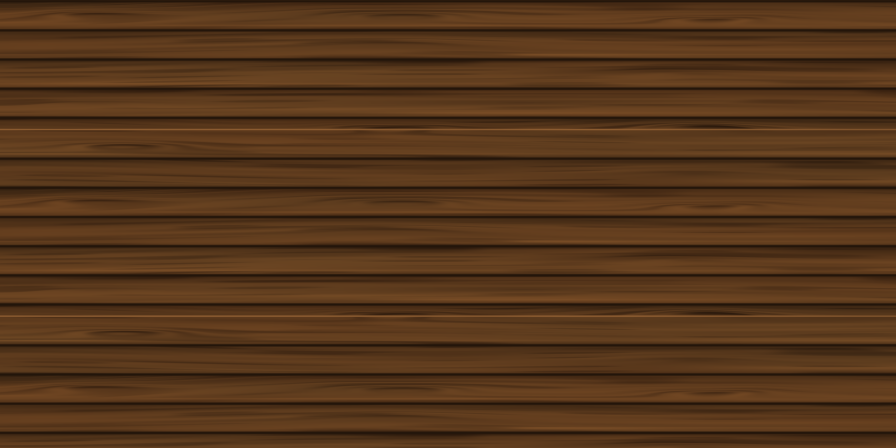
Give the GLSL for this texture, as a Shadertoy shader.

```glsl
// Dark brown horizontal wooden boards with streaky grain, knots and shadowed seams.

const float ROWS = 15.36;        // canvas height in ordinary board heights
const float TILE_ROWS = 6.4;     // five ordinary boards and one wide board
const float TOP_OFFSET = 0.04;   // first seam below the top edge
const float WIDE_ID = 4.0;       // index of the wide board
const float WIDE_HEIGHT = 1.4;
const float SPLIT_AT = 0.4;      // pale joint inside the wide board
const float SEAM_HALF = 0.04;
const float JOINT_HALF = 0.026;
const vec2 KNOT_SIZE = vec2(0.065, 0.17);
const float KNOT_BEND = 0.30;
const int SAMPLES = 4;           // vertical samples per pixel

const vec3 DARK_WOOD = vec3(0.19, 0.12, 0.06);
const vec3 LIGHT_WOOD = vec3(0.43, 0.28, 0.14);
const vec3 RED_TINT = vec3(0.012, -0.005, -0.006);
const vec3 SEAM_COLOR = vec3(0.135, 0.082, 0.04);
const vec3 JOINT_COLOR = vec3(0.55, 0.36, 0.19);

float hash(vec2 p) {
    vec3 q = fract(vec3(p.xyx) * 0.1031);
    q += dot(q, q.yzx + 33.33);
    return fract((q.x + q.y) * q.z);
}

float noise(vec2 p) {
    vec2 i = floor(p), f = fract(p);
    f = f * f * (3.0 - 2.0 * f);
    return mix(mix(hash(i), hash(i + vec2(1, 0)), f.x),
               mix(hash(i + vec2(0, 1)), hash(i + vec2(1, 1)), f.x), f.y);
}

// Board at a row position: x = index, y = distance below its top, z = height
vec3 findBoard(float row) {
    float q = mod(row - TOP_OFFSET, TILE_ROWS);
    if (q < WIDE_ID) return vec3(floor(q), fract(q), 1.0);
    q -= WIDE_ID;
    if (q < WIDE_HEIGHT) return vec3(WIDE_ID, q, WIDE_HEIGHT);
    return vec3(WIDE_ID + 1.0, q - WIDE_HEIGHT, 1.0);
}

// Knots of one board: x = grain displacement, y = dark core, z = nearness
vec3 knots(float x, float y, float id) {
    float wide = id == WIDE_ID ? 1.0 : 0.0;
    bool knotty = mod(id, 4.0) == 0.0;
    int count = knotty ? 3 : 1;
    float strength = knotty ? 1.0 : 0.45;
    vec3 sum = vec3(0);
    for (int i = 0; i < count; i++) {
        float k = float(i), lower = floor(k / 2.0);
        vec2 center = vec2(fract(0.10 + 0.335 * id + 0.35 * k),
                           mix(0.46, 0.30, wide) + lower * mix(0.14, 0.65, wide));
        vec2 d = (vec2(x, y) - center) / KNOT_SIZE;
        d.y += 0.5 * (noise(vec2(x * 14.0, id + k * 5.0)) - 0.5);
        float near = exp(-dot(d, d * vec2(0.6, 1.0)));
        sum += strength * vec3(KNOT_BEND * near, exp(-dot(d, d * vec2(2.2, 8.0))), near);
    }
    return sum;
}

// Brightness variation of the wood fibres
float grain(float x, float y, float lane, vec3 knot) {
    float bend = 0.45 * (noise(vec2(x * 2.5, lane * 7.3)) - 0.5);
    float v = y + bend + knot.x;
    float seed = lane * 31.7;
    float broad = noise(vec2(x * 3.5 + seed, v * 4.5 + seed)) - 0.5;
    float fine = noise(vec2(x * 5.0 + seed, v * 12.0 + seed)) - 0.5;
    float streak = smoothstep(0.6, 0.9, noise(vec2(x * 7.0 - seed, v * 13.0 + seed)));
    float rings = sin(v * 52.0) * min(knot.z, 1.0);
    return 0.20 * broad + 0.30 * fine - 0.26 * streak + 0.14 * rings - 0.42 * knot.y;
}

vec3 woodColor(vec2 uv) {
    vec3 board = findBoard((1.0 - uv.y) * ROWS);
    float id = board.x, y = board.y, toBottom = board.z - y;
    bool wide = id == WIDE_ID;
    float lane = id + (wide && y > SPLIT_AT ? 0.5 : 0.0);

    // Boards brighten downward, with shade on both sides of the seam
    float tone = mix(0.54, 0.83, smoothstep(0.0, 0.75, y / board.z));
    tone += grain(uv.x, y, lane, knots(uv.x, y, id));
    float shadowReach = 0.11 + 0.09 * smoothstep(0.5, 1.0, uv.x) * hash(vec2(id, 4.0));
    tone -= 0.44 * exp(-y / shadowReach);
    tone -= 0.35 * smoothstep(0.17, 0.0, toBottom);

    // Broken glint along the lower edge
    float glint = smoothstep(0.45, 0.8, noise(vec2(uv.x * 4.0, id * 9.1)));
    tone += 0.22 * glint * smoothstep(0.05, 0.0, abs(toBottom - 0.17));

    vec3 color = mix(DARK_WOOD, LIGHT_WOOD, clamp(tone, -0.1, 1.12));
    color += RED_TINT * noise(vec2(uv.x * 3.0, lane * 5.0 + y * 2.0));

    // Dark seams and the pale joint
    float seam = smoothstep(SEAM_HALF * 1.7, SEAM_HALF * 0.3, min(y, toBottom));
    color = mix(color, SEAM_COLOR, seam);
    if (wide) {
        float joint = smoothstep(JOINT_HALF * 1.5, JOINT_HALF * 0.5, abs(y - SPLIT_AT));
        color = mix(color, JOINT_COLOR, joint * (0.6 + 0.4 * noise(vec2(uv.x * 6.0, 2.0))));
    }
    return color;
}

void mainImage(out vec4 fragColor, in vec2 fragCoord) {
    vec3 sum = vec3(0);
    for (int i = 0; i < SAMPLES; i++) {
        float shift = (float(i) + 0.5) / float(SAMPLES) - 0.5;
        sum += woodColor((fragCoord + vec2(0.0, shift)) / iResolution.xy);
    }
    fragColor = vec4(sum / float(SAMPLES), 1.0);
}
```
